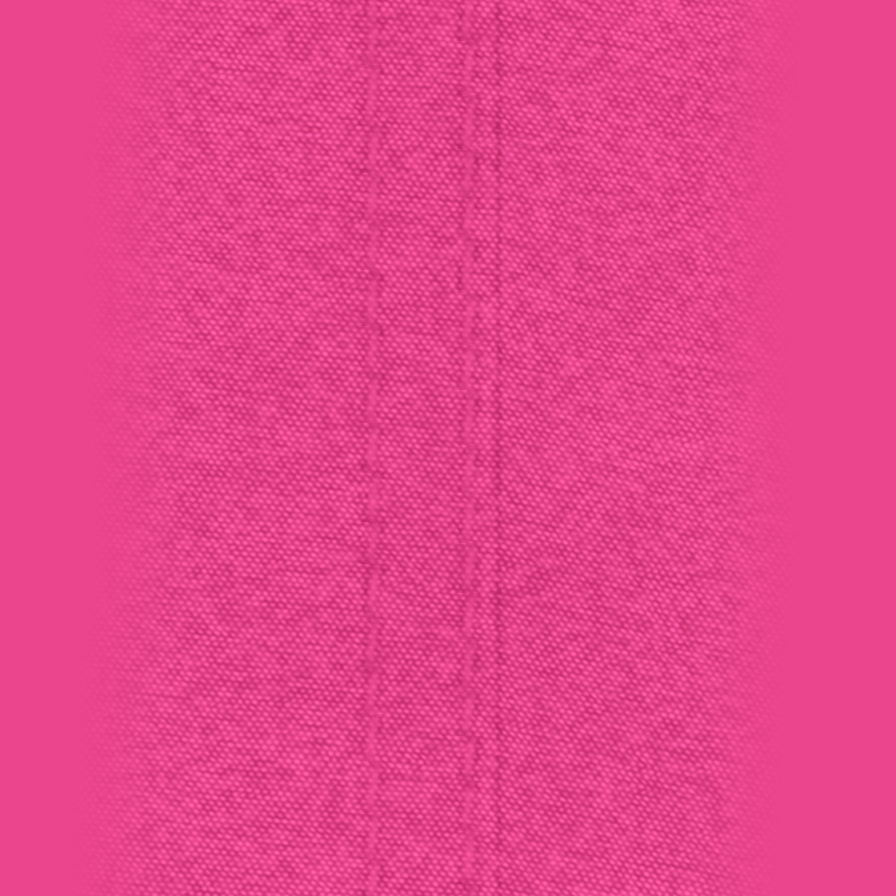
Reproduce this texture procedurally as a Shadertoy shader.

```glsl
// Pink woven cloth with two vertical lines of stitching and a folded seam.
// Staggered grains ride on shallow slanted rows, and noise roughens the threads;
// stitches and seam are soft profiles, and the relief fades to flat colour at the sides.

const float TAU = 6.28318;
const float FOLD_X = 0.5565;
const vec3 PINK = vec3(0.917, 0.270, 0.552);

float hash(vec2 p) {
    p = fract(p * vec2(0.1031, 0.1137));
    p += dot(p, p.yx + 33.33);
    return fract((p.x + p.y) * p.x * 17.0);
}

float noise(vec2 p) {
    vec2 cell = floor(p), f = fract(p);
    f = f * f * (3.0 - 2.0 * f);
    return mix(mix(hash(cell), hash(cell + vec2(1, 0)), f.x),
               mix(hash(cell + vec2(0, 1)), hash(cell + vec2(1, 1)), f.x), f.y);
}

float signedNoise(vec2 p) { return 2.0 * noise(p) - 1.0; }

// Soft ridge of the given half width around zero
float ridge(float d, float width) { return exp(-d * d / (width * width)); }

// Small raised grains in staggered rows that descend to the right
float weave(vec2 p, float slant) {
    p.y += slant * (p.x - FOLD_X);
    p.y += 0.0016 * signedNoise(p * vec2(12.0, 18.0) + 31.0);
    p.x += 0.0022 * signedNoise(p * vec2(28.0, 85.0));
    float across = TAU * 110.0 * p.x, up = TAU * 82.0 * p.y;
    float grain = 0.48 * cos(across + up) + 0.36 * cos(across - up);
    float row = 0.36 * cos(2.0 * up);
    float strength = 0.7 + 0.6 * noise(p * vec2(60.0, 100.0) + 7.0);
    float fibre = signedNoise(p * vec2(105.0, 215.0) + 53.0);
    return 0.098 * (grain + row) * strength + 0.060 * fibre;
}

// One line of stitches: x is its tone, y how much it covers the weave
vec2 stitches(vec2 p, float lineX, float seed) {
    float along = p.y / 0.055 + seed + 0.2 * signedNoise(vec2(seed, p.y * 14.0));
    float id = floor(along), t = fract(along) - 0.5;
    float lean = 0.0075 * t + 0.002 * (hash(vec2(id, seed)) - 0.5);
    float d = p.x - lineX - lean;
    float body = 1.0 - smoothstep(0.22, 0.46, abs(t));
    float thread = ridge(d, 0.0040) * body;
    float hole = ridge(d + 0.002, 0.0045) * (1.0 - body);
    float rightShade = ridge(d - 0.0075, 0.0035) * (0.35 + 0.65 * smoothstep(-0.5, 0.4, t));
    float leftShade = ridge(d + 0.0075, 0.0035) * (0.35 + 0.65 * smoothstep(0.5, -0.4, t));
    float uneven = 0.4 + 1.0 * noise(vec2(p.x * 110.0, p.y * 95.0) + seed);
    float shade = 0.055 * hole + 0.055 * rightShade + 0.055 * leftShade;
    return vec2(0.035 * thread - shade * uneven, 0.6 * ridge(d, 0.0055));
}

// Narrow dark fold with a faintly lit lip on its left
float seam(vec2 p, float foldX) {
    float d = p.x - foldX - 0.0010 * signedNoise(vec2(3.0, p.y * 70.0));
    float depth = 0.5 + 0.7 * noise(vec2(9.0, p.y * 85.0));
    return -0.075 * depth * ridge(d, 0.0032) + 0.018 * ridge(d + 0.0125, 0.006);
}

// Broad shading: faint sideways creases, and a darker middle of the cloth
float creases(vec2 p) {
    float cloud = signedNoise(p * vec2(6.0, 8.0) + 12.0);
    float band = signedNoise(p * vec2(7.0, 36.0) + 5.0);
    return 0.007 * cloud + 0.009 * band - 0.009 * ridge(p.x - 0.48, 0.2);
}

// Extent of the visible cloth, fading gently at both sides
float clothMask(vec2 p) {
    float wobble = 0.02 * signedNoise(vec2(2.0, p.y * 5.0));
    float left = smoothstep(0.085, 0.235, p.x + wobble);
    float right = 1.0 - smoothstep(0.765, 0.895, p.x + wobble);
    return left * right;
}

void mainImage(out vec4 fragColor, in vec2 fragCoord) {
    vec2 p = fragCoord / iResolution.xy;

    // Thread lines and the fold
    vec2 leftLine = stitches(p, 0.416, 0.30);
    vec2 rightLine = stitches(p, 0.523, 0.72);
    float cover = max(leftLine.y, rightLine.y);

    // The panel beyond the fold has steeper rows
    float slant = mix(0.10, 0.19, step(FOLD_X, p.x));
    float relief = weave(p, slant) * (1.0 - cover);
    relief += leftLine.x + rightLine.x + seam(p, FOLD_X) + creases(p) - 0.024;

    // Apply the relief to the dye colour, a little paler on the cloth
    float mask = clothMask(p);
    float tone = clamp(relief, -0.18, 0.13) * mask;
    vec3 bloom = vec3(0.002, 0.020, 0.014) * mask;
    fragColor = vec4(PINK + tone * vec3(0.95, 0.76, 0.88) + bloom, 1.0);
}
```
